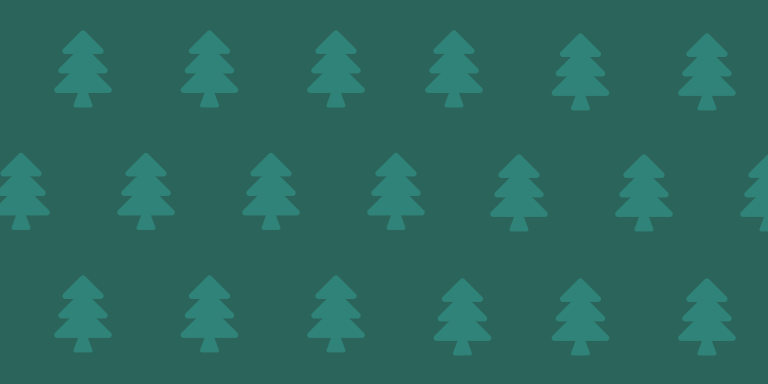
A Shadertoy shader for this pattern:

```glsl
// Staggered rows of flat rounded fir trees on a dark green ground.

// Lengths are in canvas heights, measured from the upper left corner.
const vec3 GROUND_COLOR = vec3(0.163, 0.392, 0.351);
const vec3 TREE_COLOR = vec3(0.190, 0.512, 0.472);
const int ROWS = 3;
const int COLUMNS = 7;
const float FIRST_ROW_TOP = 0.0781;
const float ROW_PITCH = 0.319;
const vec2 OUTER_START_PITCH = vec2(0.2161, 0.3294);
const vec2 MIDDLE_START_PITCH = vec2(0.0547, 0.3255);
const vec2 OUTER_NUDGE = vec2(-0.0221, 0.0078);
const vec2 MIDDLE_NUDGE = vec2(-0.0052, 0.0039);
const float TREE_HEIGHT = 0.203;

// Tree proportions, in tree heights.
const int TIERS = 3;
const float TIER_ROUNDING = 0.0385;
const float FIRST_TIER_BASE = 0.269;
const float TIER_STEP = 0.25;
const float FIRST_TIER_HALF_WIDTH = 0.2256;
const float TIER_WIDENING = 0.0526;
const float TRUNK_ROUNDING = 0.0256;
const vec2 TRUNK_SPAN = vec2(0.795, 0.968);
const vec2 TRUNK_HALF_WIDTHS = vec2(0.032, 0.096);

// Signed distance to an upright trapezoid; x of each pair is its upper end.
float trapezoid(vec2 p, vec2 span, vec2 halfWidths) {
    float halfHeight = 0.5 * (span.y - span.x);
    p = vec2(abs(p.x), p.y - 0.5 * (span.x + span.y));
    vec2 corner = vec2(halfWidths.y, halfHeight);
    vec2 side = vec2(halfWidths.y - halfWidths.x, 2.0 * halfHeight);
    float capWidth = p.y < 0.0 ? halfWidths.x : halfWidths.y;
    vec2 toCap = vec2(max(p.x - capWidth, 0.0), abs(p.y) - halfHeight);
    float along = clamp(dot(corner - p, side) / dot(side, side), 0.0, 1.0);
    vec2 toSide = p - corner + side * along;
    float inside = toSide.x < 0.0 && toCap.y < 0.0 ? -1.0 : 1.0;
    return inside * sqrt(min(dot(toCap, toCap), dot(toSide, toSide)));
}

// Tree with its tip at the origin and y pointing down.
float firTree(vec2 p) {
    float d = trapezoid(p, TRUNK_SPAN, TRUNK_HALF_WIDTHS) - TRUNK_ROUNDING;
    for (int i = 0; i < TIERS; i++) {
        float base = FIRST_TIER_BASE + TIER_STEP * float(i);
        float halfWidth = FIRST_TIER_HALF_WIDTH + TIER_WIDENING * float(i);
        vec2 span = vec2(base - halfWidth, base);
        d = min(d, trapezoid(p, span, vec2(0.0, halfWidth)) - TIER_ROUNDING);
    }
    return d;
}

// Tip of one tree; columns to the right slip slightly sideways and down.
vec2 treeTip(int row, int column) {
    bool middle = row == 1;
    vec2 startPitch = middle ? MIDDLE_START_PITCH : OUTER_START_PITCH;
    vec2 nudge = middle ? MIDDLE_NUDGE : OUTER_NUDGE;
    int shiftFrom = row == 0 ? 3 : 4;
    int dropFrom = row == 2 ? 3 : 4;
    vec2 tip = vec2(startPitch.x + startPitch.y * float(column),
                    FIRST_ROW_TOP + ROW_PITCH * float(row));
    if (column >= shiftFrom) tip.x += nudge.x;
    if (column >= dropFrom) tip.y += nudge.y;
    return tip;
}

void mainImage(out vec4 fragColor, in vec2 fragCoord) {
    vec2 p = vec2(fragCoord.x, iResolution.y - fragCoord.y) / iResolution.y;

    // Nearest tree edge over the whole grid
    float d = 1e3;
    for (int row = 0; row < ROWS; row++) {
        for (int column = 0; column < COLUMNS; column++) {
            vec2 local = (p - treeTip(row, column)) / TREE_HEIGHT;
            d = min(d, firTree(local) * TREE_HEIGHT);
        }
    }

    // Edge smoothed over one pixel
    float coverage = clamp(0.5 - d * iResolution.y, 0.0, 1.0);
    fragColor = vec4(mix(GROUND_COLOR, TREE_COLOR, coverage), 1.0);
}
```
